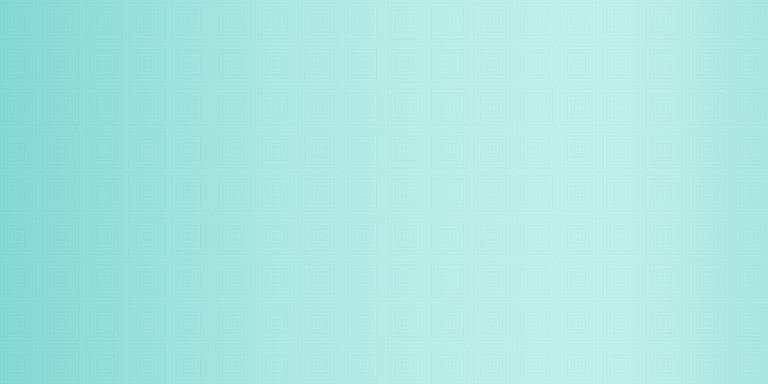
This pattern is drawn by a Shadertoy shader. Its source:

```glsl
const float TILE_SIZE = 0.1122;
const vec2 TILE_CENTRE = vec2(0.832, 0.4966);
const float RING_COUNT = 6.0;

float hash12(vec2 p) {
    vec3 q = fract(vec3(p.xyx) * 0.1031);
    q += dot(q, q.yzx + 33.33);
    return fract((q.x + q.y) * q.z);
}

// Horizontal aqua sheen, palest right of the middle
vec3 sheen(float x) {
    vec3 deep = vec3(0.520, 0.845, 0.822);
    vec3 middle = vec3(0.672, 0.904, 0.884);
    vec3 pale = vec3(0.750, 0.935, 0.915);
    vec3 edge = vec3(0.672, 0.900, 0.880);
    vec3 colour = mix(deep, middle, clamp(x / 0.36, 0.0, 1.0));
    colour = mix(colour, pale, smoothstep(0.27, 0.76, x));
    return mix(colour, edge, smoothstep(0.79, 1.0, x));
}

float softLine(float dist, float halfWidth, float blur) {
    return 1.0 - smoothstep(halfWidth - blur, halfWidth + blur, dist);
}

// Nested square outlines, evenly spaced from centre to border
float squareRings(vec2 local, float count, float halfWidth, float blur) {
    float radius = 2.0 * count * max(abs(local.x), abs(local.y));
    float dist = abs(fract(radius) - 0.5);
    return softLine(dist, halfWidth, blur);
}

float tileBorder(vec2 local, float halfWidth, float blur) {
    float dist = 0.5 - max(abs(local.x), abs(local.y));
    return softLine(dist, halfWidth, blur);
}

void mainImage(out vec4 fragColor, in vec2 fragCoord) {
    vec2 uv = fragCoord / iResolution.xy;
    vec2 p = fragCoord / iResolution.y;
    vec2 grid = (p - TILE_CENTRE) / TILE_SIZE + 0.5;
    vec2 cell = floor(grid);
    vec2 local = fract(grid) - 0.5;
    float pixel = 1.0 / (iResolution.y * TILE_SIZE);

    float rings = squareRings(local, RING_COUNT, 0.24, pixel * RING_COUNT * 0.8);
    float border = tileBorder(local, 0.018, pixel * 0.5);

    // Faint relief, slightly uneven from tile to tile
    float strength = mix(0.92, 1.08, hash12(cell + 40.0));
    float relief = (rings - 0.5) * 0.019 * strength + border * 0.009;
    vec3 lineTint = vec3(1.0, 0.55, 0.60);

    vec3 colour = sheen(uv.x) + relief * lineTint;
    fragColor = vec4(colour, 1.0);
}
```
